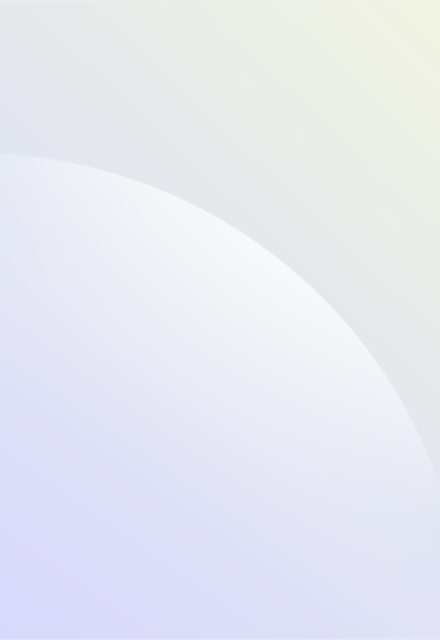
Write a WebGL 2 fragment shader that draws this background.

```glsl
#version 300 es
precision highp float;
// Pale diagonal gradient with a large frosted disc rising from the lower left corner.
uniform vec2 u_resolution;
out vec4 outColor;

float ramp(float from, float to, float x) {
  return clamp((x - from) / (to - from), 0.0, 1.0);
}

// Blue-grey to pale yellow, towards the upper right.
vec3 backdrop(vec2 p) {
  float t = dot(p, vec2(0.945, 1.0));
  vec3 color = mix(vec3(226, 230, 240), vec3(230, 232, 236), ramp(0.8, 1.0, t));
  color = mix(color, vec3(233, 236, 232), ramp(1.0, 1.2, t));
  return mix(color, vec3(241, 244, 226), ramp(1.2, 1.65, t)) / 255.0;
}

// Lavender to near white, brightest at the middle of the rim.
vec3 frostedDisc(vec2 p) {
  float t = dot(p, vec2(0.698, 1.0));
  vec3 color = mix(vec3(216, 216, 252), vec3(222, 224, 246), ramp(0.0, 0.4, t));
  color = mix(color, vec3(232, 234, 246), ramp(0.4, 0.6, t));
  color = mix(color, vec3(239, 241, 246), ramp(0.6, 0.74, t));
  color = mix(color, vec3(247, 248, 250), ramp(0.74, 0.88, t));

  // Dim the rim away from its bright middle.
  float across = dot(p, vec2(0.805, -0.594));
  color -= vec3(45, 35, 10) * across * across * smoothstep(0.45, 0.7, t);
  return color / 255.0;
}

void main() {
  vec2 p = gl_FragCoord.xy / u_resolution.y;
  float pixel = 1.0 / u_resolution.y;

  float rim = length(p - vec2(-0.0417, -0.01)) - 0.771;
  float inside = 1.0 - smoothstep(-pixel, pixel, rim);
  vec3 color = mix(backdrop(p), frostedDisc(p), inside);

  // Faint light line along the top and bottom borders.
  float border = min(p.y, 1.0 - p.y);
  color = mix(color, vec3(0.95), 0.4 * (1.0 - smoothstep(0.001, 0.003, border)));

  outColor = vec4(color, 1.0);
}
```
